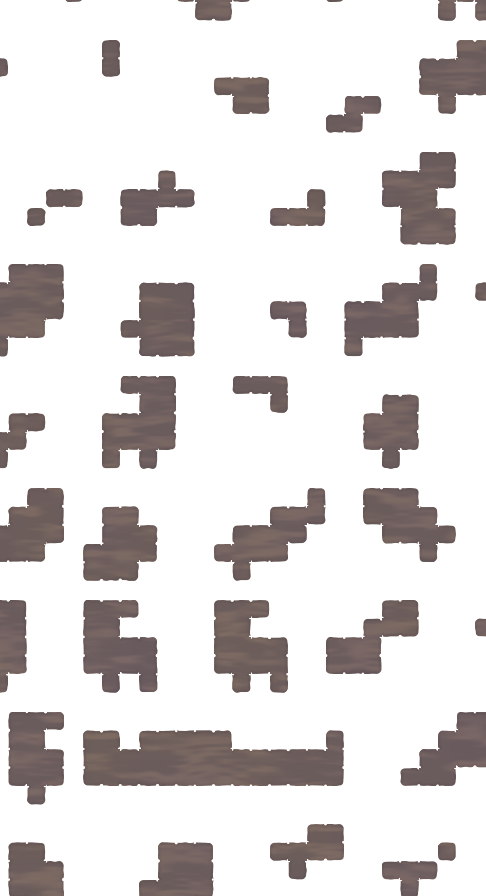
Write a Shadertoy shader that draws this pattern.

```glsl
#define CELLS_HIGH 48.0
#define BLOCK vec2(7.0, 6.0)
#define GRID_SHIFT vec2(0.56, 0.12)
#define SEED 3.7
#define CORNER_RADIUS 0.24
#define NOTCH_RADIUS 0.08
#define HALF_CELL 0.475
#define WOBBLE 0.05
#define GRAIN_SCALE vec2(0.55, 2.8)
#define MAUVE vec3(0.418, 0.360, 0.362)
#define BROWN vec3(0.485, 0.412, 0.392)

float hash(vec2 p) {
    vec3 q = fract(vec3(p.xyx) * 0.1031 + SEED * 0.017);
    q += dot(q, q.yzx + 33.33);
    return fract((q.x + q.y) * q.z);
}

float noise(vec2 p) {
    vec2 i = floor(p), f = fract(p);
    f = f * f * (3.0 - 2.0 * f);
    return mix(mix(hash(i), hash(i + vec2(1, 0)), f.x),
               mix(hash(i + vec2(0, 1)), hash(i + vec2(1, 1)), f.x), f.y);
}

// Long bar with a broken top row
bool inBar(vec2 cell) {
    if (cell.x < 5.0 || cell.x > 18.0 || cell.y < 6.0 || cell.y > 8.0) return false;
    bool topGap = cell.x == 7.0 || (cell.x > 12.0 && cell.x < 18.0);
    return cell.y < 8.0 || !topGap;
}

// Hooked shape standing on two legs
bool inHook(vec2 c) {
    if (c.y == 0.0) return c.x == 0.0 || c.x == 2.0;
    float first = c.y == 3.0 ? 2.0 : (c.y == 4.0 ? 1.0 : 0.0);
    return c.x >= first && c.x <= 3.0;
}

// One stepped blob per block: a stack of rows that may lean sideways
bool inBlob(vec2 local, vec2 id) {
    vec2 key = id * 7.0 + 40.0;
    float rows = 2.0 + floor(4.0 * pow(hash(key), 0.8));
    float lift = floor(hash(key + 1.3) * (BLOCK.y - rows));
    float row = local.y - lift;
    if (row < 0.0 || row >= rows) return false;

    if (rows == 5.0 && hash(key + 2.7) > 0.55) {
        float x = local.x - 1.0;
        return inHook(vec2(hash(key + 5.9) > 0.6 ? 3.0 - x : x, row));
    }

    bool isEnd = row == 0.0 || row == rows - 1.0;
    float pick = hash(key + vec2(row * 3.1, 11.0));
    float width = isEnd ? 1.0 + floor(pick * 2.6) : 3.0 + floor(pick * 2.0);
    float lean = floor(hash(key + 4.1) * 3.0) - 1.0;
    float shift = floor(hash(key + 6.7) * 3.0) - 1.0;
    float jitter = hash(key + vec2(row * 2.3, 17.0)) * 0.9;
    float center = 3.0 + shift + lean * (row - 0.5 * (rows - 1.0));
    float start = floor(center - 0.5 * width + 0.3 + jitter);
    start = clamp(start, 0.0, BLOCK.x - 1.0 - width);
    return local.x >= start && local.x < start + width;
}

bool filled(vec2 cell) {
    // Clear zone around the bar
    if (cell.x > 3.0 && cell.x < 20.0 && cell.y > 4.0 && cell.y < 11.0)
        return inBar(cell);
    vec2 p = cell + vec2(0, 1);
    float band = floor(p.y / BLOCK.y);
    p.x += floor(hash(vec2(band + 20.0, 5.0)) * BLOCK.x);
    vec2 id = floor(p / BLOCK);
    return inBlob(p - id * BLOCK, id);
}

// Signed distance in cell units; joined sides are left open
float tileDistance(vec2 p) {
    vec2 cell = floor(p), f = p - cell - 0.5;
    if (!filled(cell)) return 1.0;
    vec2 side = vec2(f.x < 0.0 ? -1.0 : 1.0, f.y < 0.0 ? -1.0 : 1.0);
    bool joinX = filled(cell + vec2(side.x, 0));
    bool joinY = filled(cell + vec2(0, side.y));
    if (joinX && joinY) return -0.5;

    vec2 q = abs(f);
    float notch = NOTCH_RADIUS - length(q - vec2(0.5, HALF_CELL));
    if (joinY) notch = NOTCH_RADIUS - length(q - vec2(HALF_CELL, 0.5));
    if (joinX) return max(q.y - HALF_CELL, notch);
    if (joinY) return max(q.x - HALF_CELL, notch);

    vec2 r = q - HALF_CELL + CORNER_RADIUS;
    return length(max(r, 0.0)) + min(max(r.x, r.y), 0.0) - CORNER_RADIUS;
}

// Soft horizontal wood grain
vec3 woodColor(vec2 p) {
    vec2 g = p * GRAIN_SCALE + vec2(30.0, 50.0);
    g.y += 0.8 * noise(p * 0.5 + 70.0);
    float grain = 0.65 * noise(g) + 0.35 * noise(g * 2.3 + 9.0);
    float tint = noise(p * 0.35 + 90.0) - 0.5;
    vec3 color = mix(MAUVE, BROWN, smoothstep(0.35, 0.85, grain));
    return color + tint * vec3(0.012, 0.014, -0.018);
}

void mainImage(out vec4 fragColor, in vec2 fragCoord) {
    float pixel = CELLS_HIGH / iResolution.y;
    vec2 p = fragCoord * pixel + GRID_SHIFT;

    float d = tileDistance(p) + WOBBLE * (noise(p * 4.0 + 60.0) - 0.5);
    float cover = 1.0 - smoothstep(-0.6 * pixel, 0.6 * pixel, d);
    vec3 wood = woodColor(p) - 0.025 * smoothstep(-0.2, -0.04, d);

    fragColor = vec4(mix(vec3(1.0), wood, cover), 1.0);
}
```
